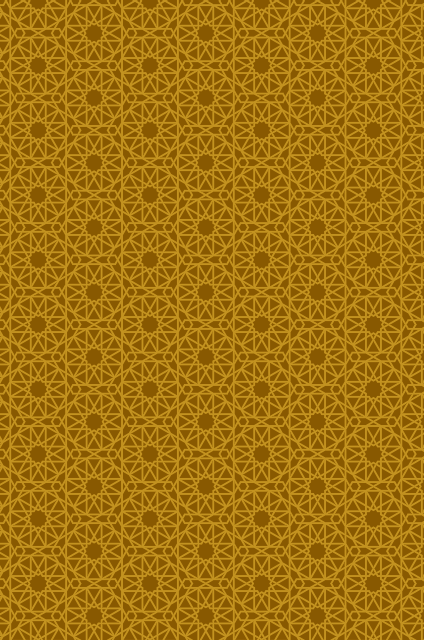
This pattern is drawn by a WebGL 2 fragment shader. Its source:

```glsl
#version 300 es
precision highp float;
// Gold lattice of twelve-fold rosettes on a hexagonal grid over brown.
uniform vec2 u_resolution;
out vec4 outColor;

const float PI = 3.14159265;
const vec3 BROWN = vec3(0.535, 0.348, 0.003);
const vec3 GOLD = vec3(0.765, 0.575, 0.125);
const vec2 PITCH = vec2(0.1008, 0.10117);   // rosette spacing, in canvas heights
const vec2 ORIGIN = vec2(0.3216, 0.4423);   // centre of one rosette
const float HALF_LINE = 0.0143;             // in rosette spacings

vec2 polar(float radius, float angle) {
    return radius * vec2(cos(angle), sin(angle));
}

// Offset from the nearest point of a triangular grid with unit spacing.
vec2 nearestCentre(vec2 p) {
    vec2 cell = vec2(sqrt(3.0), 1.0);
    vec2 a = mod(p + 0.5 * cell, cell) - 0.5 * cell;
    vec2 b = mod(p, cell) - 0.5 * cell;
    return dot(a, a) < dot(b, b) ? a : b;
}

// Mirrors the plane into half of one of several equal sectors.
vec2 foldSectors(vec2 p, float sectors) {
    float sector = 2.0 * PI / sectors;
    float angle = atan(p.y, p.x);
    angle = abs(mod(angle + 0.5 * sector, sector) - 0.5 * sector);
    return polar(length(p), angle);
}

float segmentDistance(vec2 p, vec2 a, vec2 b) {
    vec2 ab = b - a;
    float t = clamp(dot(p - a, ab) / dot(ab, ab), 0.0, 1.0);
    return length(p - a - t * ab);
}

float hexagonOutline(vec2 p, float radius) {
    vec2 v = abs(p);
    float side = max(v.y, dot(v, vec2(cos(PI / 6.0), 0.5)));
    return abs(side - radius * cos(PI / 6.0));
}

// Outer chords, petals and central star, folded into one half sector.
float rosetteDistance(vec2 p) {
    float step15 = PI / 12.0;
    float chord = 0.5 * cos(PI / 6.0);
    float rim = chord / cos(step15);
    float starLine = rim * cos(5.0 * step15);
    vec2 corner = polar(rim, step15);
    vec2 petalTip = vec2(starLine / cos(4.0 * step15), 0.0);
    vec2 starTip = polar(starLine / cos(3.0 * step15), step15);
    vec2 starNotch = vec2(starLine / cos(2.0 * step15), 0.0);

    vec2 q = foldSectors(p, 12.0);
    float d = segmentDistance(q, vec2(chord, 0.0), corner);
    d = min(d, segmentDistance(q, corner, vec2(0.5, 0.0)));
    d = min(d, segmentDistance(q, corner, petalTip));
    d = min(d, segmentDistance(q, petalTip, starTip));
    return min(d, segmentDistance(q, starTip, starNotch));
}

// Small hexagons where three rosettes meet.
float junctionDistance(vec2 p) {
    float junction = 1.0 / sqrt(3.0);
    vec2 q = foldSectors(p, 6.0) - vec2(junction, 0.0);
    return hexagonOutline(q, junction - 0.5);
}

void main() {
    vec2 canvas = gl_FragCoord.xy / u_resolution.y;
    vec2 p = nearestCentre((canvas - ORIGIN) / PITCH);
    float d = min(rosetteDistance(p), junctionDistance(p));

    // Edge softness of about one pixel.
    float soft = 0.6 / (u_resolution.y * PITCH.y);
    float line = 1.0 - smoothstep(HALF_LINE - soft, HALF_LINE + soft, d);
    outColor = vec4(mix(BROWN, GOLD, line), 1.0);
}
```
